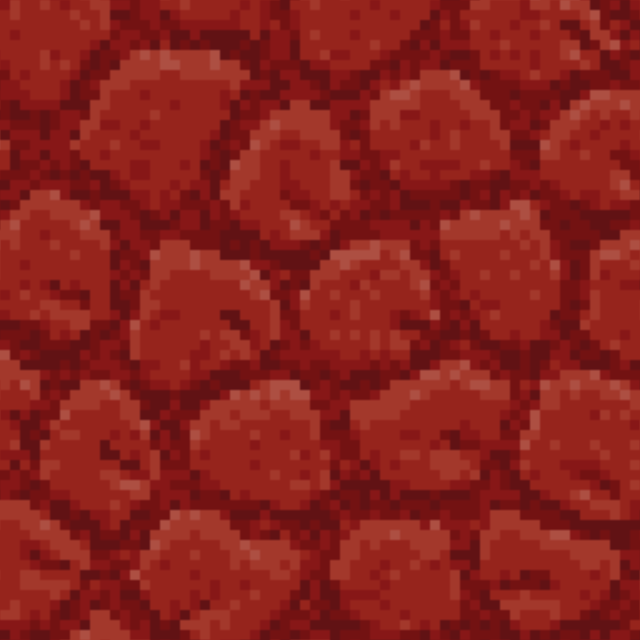
Give the GLSL for this texture, as a WebGL 2 fragment shader.

```glsl
#version 300 es
precision highp float;
// Chunky pixel-style wall of cracked red stones set in dark speckled mortar.

#define TEXELS 64.0            // blocks across the canvas
#define STONES vec2(3.9, 4.5)  // stones across and up
#define JITTER 0.6             // irregularity of stone placement
#define GAP 0.025              // half width of the mortar
#define ROUNDING 65.0          // lower values round corners more
#define WARP 0.028             // bending of outlines
#define LIGHT_REACH 0.034      // height of lit rims and cast shadows
#define CRACK_RADIUS 0.009
#define STONE_TONE 3.48
#define MORTAR_TONE 1.78
#define BLEND 0.16             // softness between blocks

uniform vec2 u_resolution;
out vec4 fragColor;

const vec3 PALETTE[6] = vec3[6](
    vec3(0.38, 0.07, 0.08), vec3(0.45, 0.07, 0.07), vec3(0.53, 0.09, 0.09),
    vec3(0.59, 0.14, 0.11), vec3(0.64, 0.22, 0.17), vec3(0.68, 0.31, 0.26));

// Integer hash giving two values in 0..1
vec2 hash2(ivec2 cell, uint salt) {
    uvec2 v = uvec2(cell + 512) * 1664525u + 1013904223u + salt * 74699u;
    v.x += v.y * 1664525u;
    v.y += v.x * 1664525u;
    v ^= v >> 16u;
    v.x += v.y * 1664525u;
    v.y += v.x * 1664525u;
    v ^= v >> 16u;
    return vec2(v & 65535u) / 65535.0;
}

float cornerSlope(ivec2 cell, vec2 offset, uint salt) {
    float angle = 6.2832 * hash2(cell, salt).x;
    return dot(vec2(cos(angle), sin(angle)), offset);
}

float gradientNoise(vec2 p, uint salt) {
    ivec2 i = ivec2(floor(p));
    vec2 f = fract(p);
    vec2 w = f * f * f * (f * (f * 6.0 - 15.0) + 10.0);
    float low = mix(cornerSlope(i, f, salt),
                    cornerSlope(i + ivec2(1, 0), f - vec2(1, 0), salt), w.x);
    float high = mix(cornerSlope(i + ivec2(0, 1), f - vec2(0, 1), salt),
                     cornerSlope(i + ivec2(1, 1), f - vec2(1, 1), salt), w.x);
    return mix(low, high, w.y);
}

// Staggered, jittered stone centre
vec2 stoneCentre(ivec2 cell) {
    float stagger = 0.5 * float(cell.y & 1) - 0.25;
    vec2 shift = JITTER * (hash2(cell, 1u) - 0.5);
    return (vec2(cell) + 0.5 + vec2(stagger, 0.0) + shift) / STONES;
}

float segmentDistance(vec2 p, vec2 a, vec2 b) {
    vec2 ab = b - a;
    return length(p - a - ab * clamp(dot(p - a, ab) / dot(ab, ab), 0.0, 1.0));
}

// Positive inside stones, negative in mortar and cracks
float stoneField(vec2 p) {
    p += WARP * vec2(gradientNoise(p * 7.0, 2u), gradientNoise(p * 7.0, 3u));
    p += 0.4 * WARP * vec2(gradientNoise(p * 19.0, 4u), gradientNoise(p * 19.0, 5u));

    ivec2 home = ivec2(floor(p * STONES)), nearest = home;
    float best = 1e3;
    vec2 centre = p;
    for (int k = 0; k < 9; k++) {
        ivec2 cell = home + ivec2(k % 3 - 1, k / 3 - 1);
        vec2 c = stoneCentre(cell);
        float d = distance(c, p);
        if (d < best) { best = d; nearest = cell; centre = c; }
    }

    // Smooth minimum of distances to the borders with neighbours
    float sum = 0.0;
    for (int k = 0; k < 9; k++) {
        if (k == 4) continue;
        vec2 other = stoneCentre(nearest + ivec2(k % 3 - 1, k / 3 - 1));
        float border = dot(0.5 * (centre + other) - p, normalize(other - centre));
        sum += exp(-ROUNDING * border);
    }
    vec2 trait = hash2(nearest, 6u);
    float field = -log(sum) / ROUNDING - GAP * (0.7 + 0.6 * trait.x);

    // Slanted crack in most stones
    if (trait.y > 0.25) {
        vec2 r = hash2(nearest, 7u);
        vec2 start = centre + (r - 0.5) * vec2(0.07, 0.05) - vec2(0.0, 0.015);
        vec2 end = start + vec2(r.x < 0.5 ? -0.05 : 0.05, -0.05 * r.y);
        field = min(field, segmentDistance(p, start, end) - CRACK_RADIUS);
    }
    return field;
}

// Palette colour of one block
vec3 blockColour(vec2 block) {
    vec2 p = (block + 0.5) / TEXELS;
    float here = stoneField(p);
    float above = stoneField(p + vec2(0.0, LIGHT_REACH));
    float grain = hash2(ivec2(block), 8u).x - 0.5;
    float clump = gradientNoise(p * 24.0, 9u);
    float lit = smoothstep(0.02, -0.01, above);
    float shade = smoothstep(0.016, 0.0, here) * (1.0 - lit);
    float stone = STONE_TONE + 1.2 * lit - 0.9 * shade + 1.2 * grain + 0.25 * clump;
    float mortar = MORTAR_TONE - 0.95 * step(0.0, above) + 2.6 * grain + 0.5 * clump;
    float tone = here > 0.0 ? stone : mortar;
    return PALETTE[int(clamp(floor(tone), 0.0, 5.0))];
}

void main() {
    vec2 grid = gl_FragCoord.xy / min(u_resolution.x, u_resolution.y) * TEXELS - 0.5;
    vec2 block = floor(grid);
    vec2 w = smoothstep(0.5 - BLEND, 0.5 + BLEND, fract(grid));
    vec3 low = mix(blockColour(block), blockColour(block + vec2(1, 0)), w.x);
    vec3 high = mix(blockColour(block + vec2(0, 1)), blockColour(block + vec2(1, 1)), w.x);
    fragColor = vec4(mix(low, high, w.y), 1.0);
}
```
